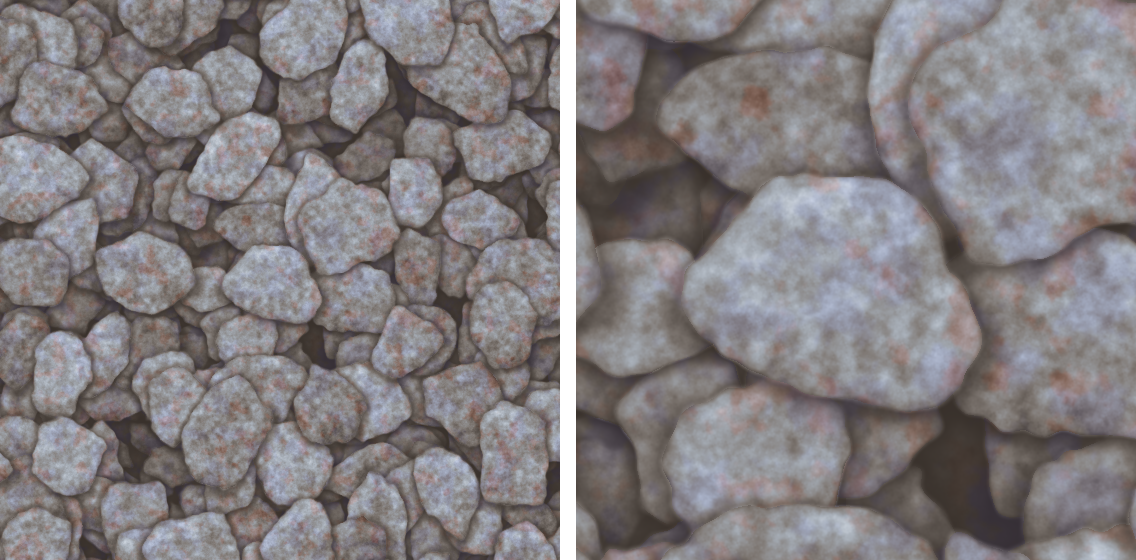
Left, the full canvas; right, a detail of the centre.
Reproduce this texture procedurally as a WebGL 2 fragment shader.

```glsl
#version 300 es
precision highp float;

uniform vec2 u_resolution;
out vec4 fragColor;

float hash(vec3 p) {
    p = fract(p * 0.1031 + 0.137);
    p += dot(p, p.zyx + 31.32);
    return fract((p.x + p.y) * p.z);
}

float noise(vec2 p, float seed) {
    vec2 c = floor(p), f = fract(p);
    f = f * f * (3.0 - 2.0 * f);
    float low = mix(hash(vec3(c, seed)), hash(vec3(c + vec2(1, 0), seed)), f.x);
    float high = mix(hash(vec3(c + vec2(0, 1), seed)), hash(vec3(c + 1.0, seed)), f.x);
    return mix(low, high, f.y);
}

float fbm(vec2 p, float seed) {
    float sum = 0.0, amp = 0.5;
    for (int i = 0; i < 4; i++) {
        sum += amp * noise(p, seed + float(i));
        p = mat2(1.6, 1.2, -1.2, 1.6) * p + 3.7;
        amp *= 0.58;
    }
    return sum / 1.056;
}

mat2 rotation(float a) {
    return mat2(cos(a), sin(a), -sin(a), cos(a));
}

// Rounded random polygon. x: radial measure, 1 at the rim; yz: outward normal
vec3 stone(vec2 q, vec3 id) {
    float sum = 0.0;
    vec2 normal = vec2(0);
    for (int i = 0; i < 7; i++) {
        vec3 key = id + vec3(0, 0, 10 + i);
        float angle = 6.2832 * (float(i) + 0.65 * hash(key)) / 7.0;
        vec2 dir = vec2(cos(angle), sin(angle));
        float reach = mix(0.74, 1.1, hash(key + vec3(0, 0, 10)));
        float weight = pow(max(dot(q, dir) / reach, 0.0), 11.0);
        sum += weight;
        normal += weight * dir;
    }
    return vec3(pow(sum, 1.0 / 11.0), normal / max(sum, 1e-6));
}

void main() {
    vec2 uv = gl_FragCoord.xy / u_resolution.y;

    // Ragged outlines
    vec2 p = uv + 0.012 * (vec2(noise(uv * 28.0, 1.0), noise(uv * 28.0, 2.0)) - 0.5);
    p += 0.005 * (vec2(noise(uv * 85.0, 3.0), noise(uv * 85.0, 4.0)) - 0.5);

    float light = 0.15, tone = 0.5, seed = 0.0;

    // Layers of stones, from the small buried ones to the large top ones
    for (int k = 0; k < 6; k++) {
        float layer = float(k);
        float size = 0.08 + 0.017 * layer;
        vec2 grid = rotation(0.7 * layer) * p / size + 20.0 + 7.3 * layer;
        for (int j = 0; j < 9; j++) {
            vec2 cell = floor(grid) + vec2(j % 3, j / 3) - 1.0;
            vec3 id = vec3(cell, 40.0 * layer);
            if (hash(id) > 0.96 - 0.115 * layer) continue;

            vec2 jitter = vec2(hash(id + vec3(0, 0, 1)), hash(id + vec3(0, 0, 2))) - 0.5;
            vec2 q = grid - cell - 0.5 - 0.65 * jitter;
            if (dot(q, q) > 1.4) continue;
            mat2 turn = rotation(6.2832 * hash(id + vec3(0, 0, 3)));
            float radius = mix(0.41, 0.6, hash(id + vec3(0, 0, 4)));
            float stretch = mix(1.0, 1.32, hash(id + vec3(0, 0, 5)));
            vec3 shape = stone(turn * q / radius * vec2(1.0 / stretch, stretch), id);
            vec2 normal = (shape.yz * turn) * rotation(0.7 * layer);
            float d = (shape.x - 1.0) * radius * size;

            // Contact shadow on what lies below
            float shadowDist = d - 0.004 * dot(normal, vec2(0.4, -0.9));
            light *= mix(0.25, 1.0, smoothstep(-0.006, 0.02, shadowDist));

            // Stone body with a darker rim and tilted sides
            float cover = smoothstep(0.003, -0.003, d);
            float rim = mix(0.76, 1.0, smoothstep(0.001, -0.011, d));
            float side = 0.065 * dot(normal, vec2(-0.4, 0.9)) * smoothstep(0.35, 0.9, shape.x);
            float body = 0.565 + 0.12 * (hash(id + vec3(0, 0, 6)) - 0.5) + side;
            light = mix(light, rim * min(1.0, 0.48 + 0.16 * layer), cover);
            tone = mix(tone, body, cover);
            if (cover > 0.5) seed = floor(90.0 * hash(id + vec3(0, 0, 7)));
        }
    }

    // Mineral mottling
    float blotch = fbm(uv * 34.0, seed + 5.0) - 0.5;
    float grain = fbm(uv * 95.0, seed + 11.0) - 0.5;
    tone += 0.26 * blotch + 0.38 * grain;
    float value = mix(0.19, tone, light);

    // Warm shades, cool highlights, rusty and bluish spots
    vec3 warm = vec3(0.03, 0.0, -0.022), cool = vec3(-0.03, 0.0, 0.038);
    vec3 color = value + mix(warm, cool, smoothstep(0.42, 0.72, value));
    float rust = smoothstep(0.54, 0.74, fbm(uv * 48.0, seed + 23.0));
    float blue = smoothstep(0.47, 0.68, fbm(uv * 40.0, seed + 31.0));
    color += light * rust * vec3(0.03, -0.055, -0.08);
    color += blue * vec3(-0.012, -0.008, 0.04);
    fragColor = vec4(clamp(color, 0.0, 1.0), 1.0);
}
```
